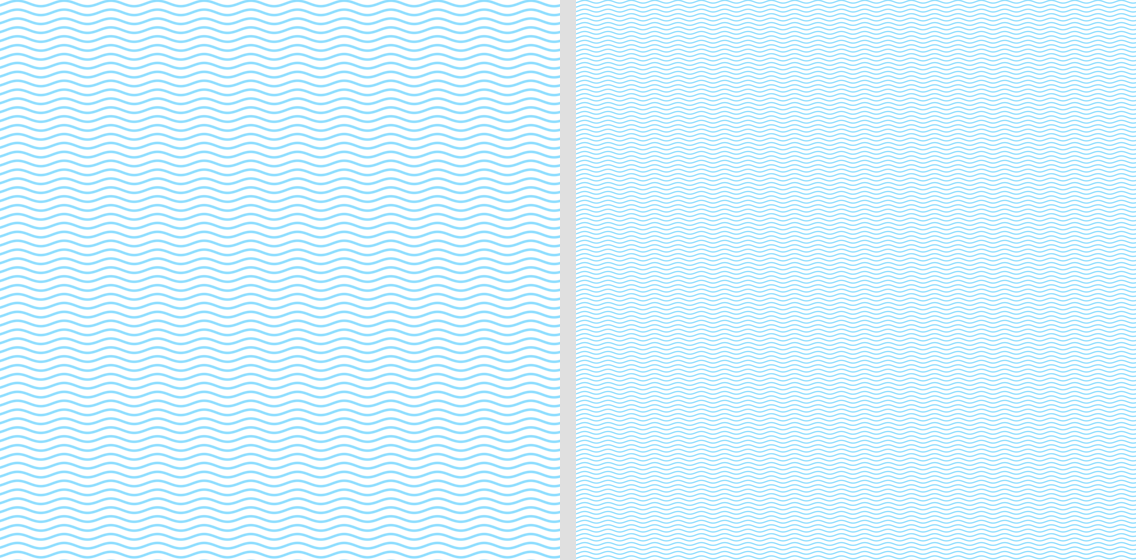
Left, the tile; right, the same tile 2 across and 2 down.
Write a Shadertoy shader that draws this pattern.

```glsl
const float TAU = 6.2831853;

// Whole counts keep the pattern seamless
const float WAVES_ACROSS = 12.0;
const float LINES_DOWN = 63.0;

const vec3 PAPER = vec3(1.0);
const vec3 SKY_BLUE = vec3(0.545, 0.865, 1.0);

// Signed distance to the nearest of a stack of evenly spaced lines
float stackedOffset(float y, float count, float phase) {
    return (fract(y * count - phase + 0.5) - 0.5) / count;
}

// Approximate distance to stacked cosine lines, corrected for slope
float waveDistance(vec2 uv, float amplitude, float crest, float phase) {
    float angle = TAU * (uv.x * WAVES_ACROSS - crest);
    float height = amplitude * cos(angle);
    float slope = -amplitude * TAU * WAVES_ACROSS * sin(angle);
    float offset = stackedOffset(uv.y - height, LINES_DOWN, phase);
    return abs(offset) * inversesqrt(1.0 + slope * slope);
}

// Soft-edged stroke coverage
float stroke(float dist, float halfWidth, float softness) {
    return 1.0 - smoothstep(halfWidth - softness, halfWidth + softness, dist);
}

void mainImage(out vec4 fragColor, in vec2 fragCoord) {
    vec2 uv = fragCoord / iResolution.xy;

    // Edge blur in canvas units, never finer than the pixel grid
    float softness = max(0.0015, 0.75 / iResolution.y);

    float dist = waveDistance(uv, 0.0049, 0.375, 0.61);
    float ink = stroke(dist, 0.0022, softness);

    fragColor = vec4(mix(PAPER, SKY_BLUE, ink), 1.0);
}
```
